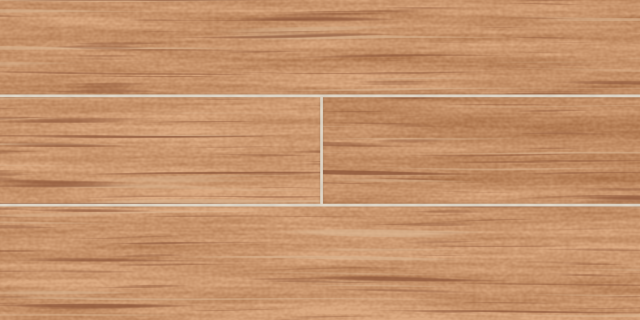
This texture is drawn by a Shadertoy shader. Its source:

```glsl
const vec3 DARK_WOOD = vec3(0.55, 0.33, 0.22);
const vec3 BROWN_WOOD = vec3(0.72, 0.505, 0.345);
const vec3 GOLD_WOOD = vec3(0.835, 0.635, 0.475);
const vec3 PALE_WOOD = vec3(0.86, 0.72, 0.58);
const vec3 GROUT = vec3(0.87, 0.83, 0.77);

const float LOWER_JOINT = 0.359;
const float ROW_HEIGHT = 0.3415;
const float BUTT_JOINT = 1.005;
const float JOINT_HALF_WIDTH = 0.0043;

vec2 gradientAt(vec2 cell) {
    vec3 h = fract(cell.xyx * vec3(0.1031, 0.1030, 0.0973));
    h += dot(h, h.yzx + 33.33);
    float angle = 6.2832 * fract((h.x + h.y) * h.z);
    return vec2(cos(angle), sin(angle));
}

float gradientNoise(vec2 p) {
    vec2 cell = floor(p);
    vec2 f = p - cell;
    vec2 u = f * f * f * (f * (f * 6.0 - 15.0) + 10.0);
    vec2 e = vec2(1.0, 0.0);
    float a = dot(gradientAt(cell), f);
    float b = dot(gradientAt(cell + e.xy), f - e.xy);
    float c = dot(gradientAt(cell + e.yx), f - e.yx);
    float d = dot(gradientAt(cell + e.xx), f - e.xx);
    return mix(mix(a, b, u.x), mix(c, d, u.x), u.y);
}

// Layers of long fibres, from broad bands to fine threads
float fibres(vec2 p) {
    float sum = 0.0;
    float amplitude = 0.50;
    vec2 frequency = vec2(0.6, 10.0);
    for (int i = 0; i < 5; i++) {
        sum += amplitude * gradientNoise(p * frequency + float(i) * 17.3);
        frequency *= vec2(1.6, 1.8);
        amplitude *= 0.95;
    }
    return sum;
}

// Sparse tapered streaks
float streaks(vec2 p, vec2 frequency, float threshold) {
    return smoothstep(threshold, threshold + 0.25, gradientNoise(p * frequency));
}

vec3 woodColor(vec2 p, float seed, float tone) {
    vec2 q = p + seed * vec2(7.31, 3.17);
    q.y += 0.010 * gradientNoise(q * vec2(1.3, 3.0));

    float pores = gradientNoise(q * vec2(75.0, 105.0));
    float flecks = gradientNoise(q * vec2(24.0, 90.0) + 41.0);
    float grain = 0.53 + tone + fibres(q) + 0.42 * pores + 0.30 * flecks;
    vec3 color = mix(BROWN_WOOD, GOLD_WOOD, clamp(grain, -0.5, 1.25));

    // Pale threads, thin brown threads and long dark veins
    float paleStreak = streaks(q + 5.7, vec2(1.0, 62.0), 0.25);
    float fineStreak = streaks(q + 2.4, vec2(2.2, 85.0), 0.27);
    float darkStreak = streaks(q + 9.2, vec2(1.1, 52.0), 0.30);
    color = mix(color, PALE_WOOD, 0.60 * paleStreak);
    color = mix(color, DARK_WOOD, 0.40 * fineStreak);
    return mix(color, DARK_WOOD, 0.75 * darkStreak);
}

// Distance to the two long joints and the butt joint of the middle row
float jointDistance(vec2 p, float row) {
    float rowCenter = LOWER_JOINT + 0.5 * ROW_HEIGHT;
    float longJoint = abs(abs(p.y - rowCenter) - 0.5 * ROW_HEIGHT);
    float buttJoint = row == 0.0 ? abs(p.x - BUTT_JOINT) : 1.0;
    return min(longJoint, buttJoint);
}

void mainImage(out vec4 fragColor, in vec2 fragCoord) {
    float pixel = 1.0 / iResolution.y;
    vec2 p = fragCoord * pixel;

    // Plank layout and tone
    float row = clamp(floor((p.y - LOWER_JOINT) / ROW_HEIGHT), -1.0, 1.0);
    float side = row == 0.0 ? step(BUTT_JOINT, p.x) : 0.0;
    float seed = 2.0 * row + side + 4.0;
    float tone = row == 0.0 ? mix(0.20, -0.26, side) : 0.03 - 0.05 * row;
    vec3 color = woodColor(p, seed, tone);

    // Soft plank edge and pale grout
    float d = jointDistance(p, row);
    color *= 1.0 - 0.07 * (1.0 - smoothstep(JOINT_HALF_WIDTH, 0.011, d));
    float softness = max(0.0022, 0.7 * pixel);
    float grout = 1.0 - smoothstep(-softness, softness, d - JOINT_HALF_WIDTH);
    vec3 groutColor = GROUT * (1.0 + 0.05 * gradientNoise(p * 30.0));
    color = mix(color, groutColor, grout);

    fragColor = vec4(color, 1.0);
}
```
